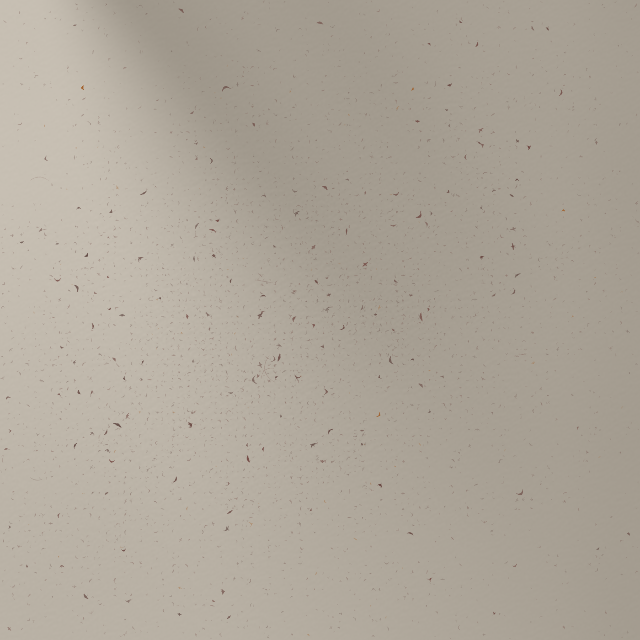
Give the GLSL for this texture, as a three.js fragment shader.

```glsl
// Draws pale handmade paper with scattered brown flecks under a soft diagonal shadow.
varying vec2 vUv;

const vec3 WARM_OFFSET = vec3(0.0, -0.03, -0.078);
const vec3 FLECK_BROWN = vec3(0.33, 0.24, 0.22);
const vec3 FLECK_RED = vec3(0.42, 0.23, 0.21);
const vec3 FLECK_ORANGE = vec3(0.62, 0.33, 0.10);
const float FIBRE_ANGLE = 0.6;
const float EDGE = 0.0009;

vec2 hash2(vec2 p) {
  vec3 q = fract(p.xyx * vec3(0.1031, 0.1030, 0.0973));
  q += dot(q, q.yzx + 33.33);
  return fract((q.xx + q.yz) * q.zy);
}

// Gradient noise, roughly -0.7 to 0.7
float corner(vec2 cell, vec2 f, vec2 offset) {
  return dot(hash2(cell + offset) * 2.0 - 1.0, f - offset);
}

float gradientNoise(vec2 p) {
  vec2 i = floor(p), f = fract(p);
  vec2 u = f * f * f * (f * (f * 6.0 - 15.0) + 10.0);
  float low = mix(corner(i, f, vec2(0.0)), corner(i, f, vec2(1.0, 0.0)), u.x);
  float high = mix(corner(i, f, vec2(0.0, 1.0)), corner(i, f, vec2(1.0)), u.x);
  return mix(low, high, u.y);
}

// Coordinates in a frame turned by the angle
vec2 toFrame(vec2 p, float angle) {
  float c = cos(angle), s = sin(angle);
  return vec2(c * p.x + s * p.y, c * p.y - s * p.x);
}

float bell(float x, float width) {
  return exp(-x * x / (width * width));
}

// Light from the left, cut off by a shadow whose edge widens downwards
float lightTone(vec2 uv) {
  float down = 1.0 - uv.y;
  float border = 0.13 + 0.52 * down;
  float blur = 0.08 + 0.30 * down;
  float shade = smoothstep(border - blur, border + blur, uv.x);
  float lit = 0.722 + 0.052 * smoothstep(0.05, 0.75, uv.y) + 0.02 * (0.3 - uv.x);
  float upper = smoothstep(0.25, 1.0, uv.y);
  float dim = 0.658 - 0.035 * upper * bell(uv.x - border - blur, 0.13);
  dim -= 0.022 * smoothstep(0.4, 0.9, uv.y) * bell(uv.x - 0.5 - 0.6 * down, 0.12);
  dim -= 0.015 * smoothstep(0.85, 1.0, uv.x);
  return mix(lit, dim, shade);
}

// Flecks gather in an oval around the middle
float fleckDensity(vec2 uv) {
  vec2 p = toFrame(uv - vec2(0.42, 0.47), FIBRE_ANGLE) / vec2(0.42, 0.29);
  float clumps = 1.0 + 0.7 * gradientNoise(uv * 9.0);
  return (0.10 + 0.90 * exp(-dot(p, p))) * clumps;
}

// Distance to a bent, tapering stroke
float strokeDistance(vec2 p, float angle, float halfLength, float radius, float bend) {
  p = toFrame(p, angle);
  p.y += bend * p.x * p.x / halfLength;
  float along = clamp(p.x, -halfLength, halfLength);
  return length(p - vec2(along, 0.0)) - radius * (1.0 - 0.6 * abs(along) / halfLength);
}

// One jittered fleck per grid cell: returns coverage and a random tint
vec2 fleckLayer(vec2 uv, float cells, float seed, float size, float radius, float share) {
  vec2 cell = floor(uv * cells);
  vec2 id = cell + seed;
  vec2 place = mix(vec2(0.28), vec2(0.72), hash2(id));
  vec2 p = uv - (cell + place) / cells;
  vec2 shape = hash2(id + 71.0);
  vec2 kind = hash2(id + 143.0);
  float angle = FIBRE_ANGLE + (shape.x - 0.5) * 3.0;
  float halfLength = size * mix(0.35, 1.0, shape.y * shape.y);
  float bend = (kind.y - 0.5) * 1.4;
  float d = strokeDistance(p, angle, halfLength, radius, bend);
  if (kind.x > 0.68) {
    float branch = strokeDistance(p, angle + 1.2 + kind.y, halfLength * 0.6, radius, -bend);
    d = min(d, branch);
  }
  d += 0.0006 * gradientNoise(uv * 420.0);
  vec2 chance = hash2(id + 217.0);
  float present = step(chance.x, share * fleckDensity((cell + 0.5) / cells));
  return vec2(present * (1.0 - smoothstep(-EDGE, EDGE, d)), chance.y);
}

vec3 addFlecks(vec3 paper, vec2 layer, float strength) {
  vec3 ink = mix(FLECK_BROWN, FLECK_RED, layer.y);
  ink = mix(ink, FLECK_ORANGE, step(0.985, layer.y));
  float opacity = strength * mix(0.55, 1.0, fract(layer.y * 7.0));
  return mix(paper, ink, layer.x * opacity);
}

// Fine raised tooth, lit from the side and strongest among the flecks
float paperTooth(vec2 uv) {
  vec2 p = toFrame(uv, FIBRE_ANGLE) * vec2(95.0, 170.0);
  float relief = gradientNoise(p) - gradientNoise(p + vec2(0.25, 0.45));
  float grain = gradientNoise(uv * 240.0);
  return (0.011 * relief + 0.010 * grain) * (0.45 + 0.75 * fleckDensity(uv));
}

void main() {
  float tone = lightTone(vUv) + 0.006 * gradientNoise(vUv * 5.0) + paperTooth(vUv);
  vec3 color = vec3(tone) + WARM_OFFSET;

  // From faint dust to bold flecks, then a few long hairs
  color = addFlecks(color, fleckLayer(vUv, 120.0, 11.0, 0.0022, 0.0006, 0.55), 0.22);
  color = addFlecks(color, fleckLayer(vUv, 80.0, 307.0, 0.0034, 0.0008, 0.55), 0.35);
  color = addFlecks(color, fleckLayer(vUv, 38.0, 523.0, 0.0052, 0.0013, 0.24), 0.80);
  color = addFlecks(color, fleckLayer(vUv, 19.0, 811.0, 0.0068, 0.0019, 0.32), 0.88);
  color = addFlecks(color, fleckLayer(vUv, 6.0, 947.0, 0.0220, 0.0005, 0.20), 0.30);

  gl_FragColor = vec4(color, 1.0);
}
```
